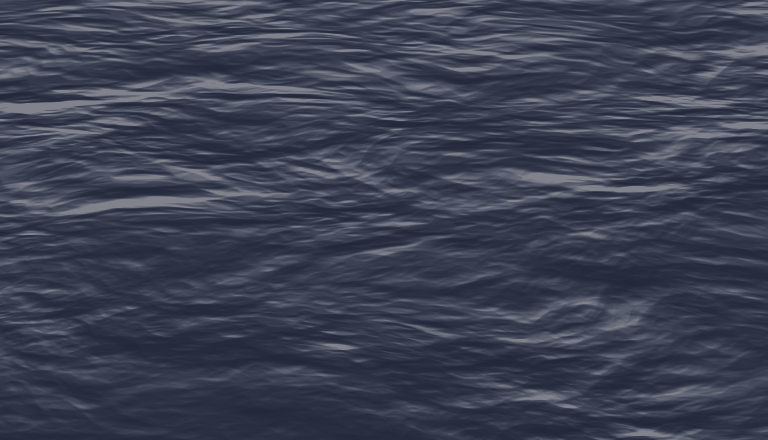
This texture is drawn by a WebGL 1 fragment shader. Its source:

```glsl
precision highp float;
// Dark blue-grey sea at dusk: wind ripples on crossing swells, seen in perspective.

uniform vec2 u_resolution;

// Colours, from wave face to reflected sky
const vec3 TROUGH = vec3(0.130, 0.150, 0.222);
const vec3 SLOPE  = vec3(0.320, 0.340, 0.408);
const vec3 SKY    = vec3(0.505, 0.512, 0.550);

// View
const float HORIZON = 1.8;        // height of the vanishing line, in canvas heights
const float DEPTH_SCALE = 3.7;    // foreshortening of the water plane
const float SAMPLE_STEP = 0.0016; // slope sampling distance, in canvas heights

// Waves
const int   OCTAVES = 6;
const float BASE_FREQUENCY = 3.2;
const float LACUNARITY = 1.85;
const float CREST_STRETCH = 0.7;  // below 1 lengthens the crests
const float CREST_TURN = 0.48;    // crossing angle of the wave trains
const float CREST_SHARPNESS = 0.8;
const float CHOP = 0.10;          // bending of the wave fronts

// Light
const float CONTRAST = 1.15;
const float EXPOSURE = 0.24;
const float SHOULDER = 1.2;
const float FAR_GLOW = 0.75;      // brightening towards the distance

vec2 gradientAt(vec2 cell) {
  vec3 q = fract(cell.xyx * vec3(0.1031, 0.1030, 0.0973));
  q += dot(q, q.yzx + 33.33);
  float angle = 6.28318 * fract((q.x + q.y) * q.z);
  return vec2(cos(angle), sin(angle));
}

float gradientNoise(vec2 p) {
  vec2 i = floor(p);
  vec2 f = p - i;
  vec2 u = f * f * f * (f * (f * 6.0 - 15.0) + 10.0);
  vec2 e = vec2(1.0, 0.0);
  float a = dot(gradientAt(i), f);
  float b = dot(gradientAt(i + e.xy), f - e.xy);
  float c = dot(gradientAt(i + e.yx), f - e.yx);
  float d = dot(gradientAt(i + e.xx), f - e.xx);
  return mix(mix(a, b, u.x), mix(c, d, u.x), u.y);
}

// Slope strength of each octave: strongest for the middle wavelengths
float octaveSlope(float octave) {
  float x = (octave - 2.0) / 3.6;
  return 0.70 * exp(-x * x);
}

// Sharp-crested wave height; stretch is the plane distance per canvas height
float waveHeight(vec2 p, float stretch) {
  vec2 bend = vec2(gradientNoise(p * 2.1 + 7.3), gradientNoise(p * 2.4 + 31.7));
  p += CHOP * bend;
  float height = 0.0;
  float frequency = BASE_FREQUENCY;
  float turn = CREST_TURN;
  for (int k = 0; k < OCTAVES; k++) {
    float octave = float(k);
    float c = cos(turn);
    float s = sin(turn);
    vec2 q = vec2(c * p.x + s * p.y, c * p.y - s * p.x);
    q *= frequency * vec2(CREST_STRETCH, 1.0);
    float n = gradientNoise(q + octave * vec2(17.3, 9.1));
    float crest = 0.6 * n - CREST_SHARPNESS * sqrt(n * n + 0.0006);
    // Ripples too fine to resolve in the distance fade out
    float visible = 1.0 - smoothstep(90.0, 200.0, frequency * stretch);
    height += visible * octaveSlope(octave) / frequency * crest;
    frequency *= LACUNARITY;
    turn *= -0.93;
  }
  return height;
}

vec3 waterColour(float light) {
  vec3 low = mix(TROUGH, SLOPE, clamp(light * 2.0, 0.0, 1.0));
  return mix(low, SKY, clamp(light * 2.0 - 1.0, 0.0, 1.0));
}

void main() {
  vec2 uv = gl_FragCoord.xy / u_resolution.y;
  float centre = 0.5 * u_resolution.x / u_resolution.y;

  // Project the canvas onto the water plane
  float depth = 1.0 / (HORIZON - uv.y);
  vec2 p = vec2((uv.x - centre) * depth, DEPTH_SCALE * depth);
  float stretch = DEPTH_SCALE * depth * depth;

  // Faces tilted away from the viewer reflect the bright sky
  float e = SAMPLE_STEP * stretch;
  float ahead = waveHeight(p + vec2(0.0, e), stretch);
  float behind = waveHeight(p - vec2(0.0, e), stretch);
  float tilt = (behind - ahead) / (2.0 * e);

  // Calm and ruffled patches
  float patches = gradientNoise(p * vec2(2.2, 1.7) + 53.0);
  float ruffle = mix(0.85, 1.15, uv.y) * (1.0 + 0.6 * patches);
  float sheen = tilt * ruffle + 0.9 * patches + FAR_GLOW * (uv.y - 0.5);

  // Film-like response: long dark range, soft highlights
  float light = EXPOSURE * exp(CONTRAST * sheen);
  light = SHOULDER * (1.0 - exp(-light / SHOULDER));
  gl_FragColor = vec4(waterColour(light), 1.0);
}
```
